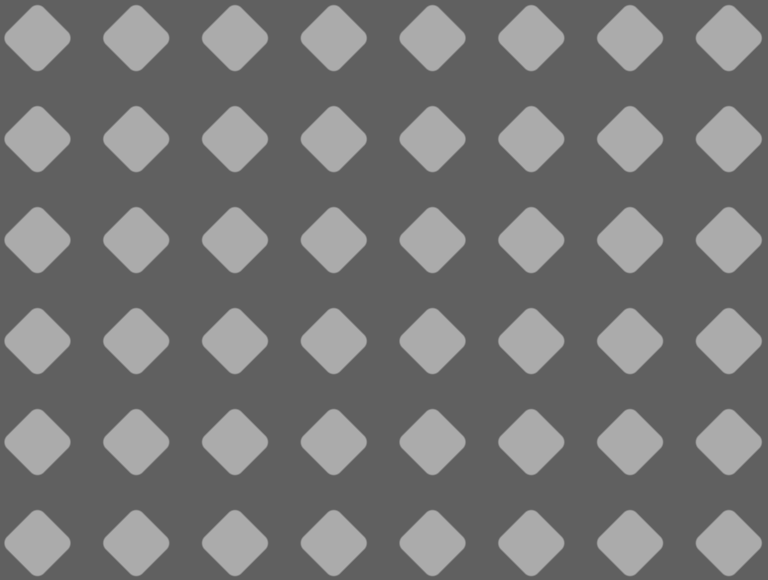
Reproduce this pattern procedurally as a WebGL 2 fragment shader.

```glsl
#version 300 es
precision highp float;
// Grid of light grey diamonds with rounded corners on dark grey, 8 across and 6 down.

uniform vec2 u_resolution;
out vec4 fragColor;

// Lengths are fractions of the canvas width
const vec2 FIRST_CENTRE = vec2(0.0488, 0.0481);
const vec2 PITCH = vec2(0.1286, 0.1315);
const float CORE_HALF_SIDE = 0.0221;
const float CORNER_RADIUS = 0.0117;
const float EDGE_SOFTNESS = 0.0015;
const vec3 GROUND_COLOUR = vec3(0.376);
const vec3 DIAMOND_COLOUR = vec3(0.67);

// Signed distance to a rounded square standing on its corner
float roundedDiamond(vec2 p, float coreHalfSide, float radius) {
    vec2 turned = vec2(p.x + p.y, p.y - p.x) * inversesqrt(2.0);
    vec2 d = abs(turned) - coreHalfSide;
    return length(max(d, 0.0)) + min(max(d.x, d.y), 0.0) - radius;
}

void main() {
    vec2 p = gl_FragCoord.xy / u_resolution.x;

    // Offset from the nearest diamond centre
    vec2 cell = (fract((p - FIRST_CENTRE) / PITCH + 0.5) - 0.5) * PITCH;

    // Soft-edged fill, never sharper than one pixel
    float dist = roundedDiamond(cell, CORE_HALF_SIDE, CORNER_RADIUS);
    float soft = max(EDGE_SOFTNESS, 0.75 / u_resolution.x);
    float fill = 1.0 - smoothstep(-soft, soft, dist);

    fragColor = vec4(mix(GROUND_COLOUR, DIAMOND_COLOUR, fill), 1.0);
}
```
